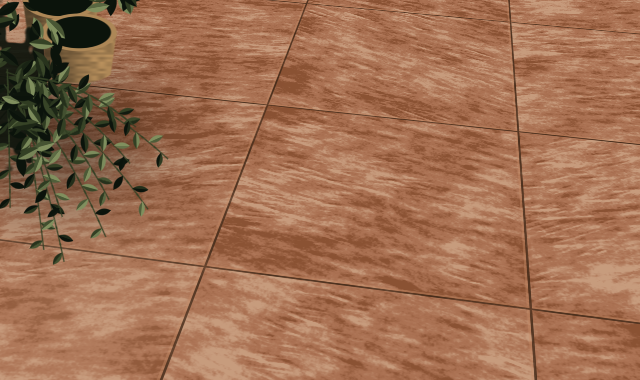
Write a Shadertoy shader that draws this texture.

```glsl
// Terracotta floor tiles in perspective, with a trailing potted plant at upper left.
// A homography maps the canvas to tile units; each tile gets its own brush
// direction, stains and scratches. Leaves are lens shapes along arching stems.

const vec3 CLAY_DARK = vec3(0.54, 0.32, 0.20);
const vec3 CLAY_MID = vec3(0.67, 0.445, 0.325);
const vec3 CLAY_LIGHT = vec3(0.78, 0.61, 0.49);
const vec3 GROUT = vec3(0.27, 0.17, 0.10);
const vec3 LEAF_DARK = vec3(0.045, 0.075, 0.045);
const vec3 LEAF_MID = vec3(0.20, 0.25, 0.14);
const vec3 LEAF_LIGHT = vec3(0.50, 0.56, 0.37);
const vec3 POT_CLAY = vec3(0.68, 0.53, 0.34);

float hash(vec2 p) { return fract(sin(dot(p, vec2(127.1, 311.7))) * 43758.5); }

mat2 rotation(float a) { return mat2(cos(a), sin(a), -sin(a), cos(a)); }

float noise(vec2 p) {
  vec2 i = floor(p), f = fract(p);
  f = f * f * (3.0 - 2.0 * f);
  return mix(mix(hash(i), hash(i + vec2(1, 0)), f.x),
             mix(hash(i + vec2(0, 1)), hash(i + 1.0), f.x), f.y);
}

float fbm(vec2 p) {
  float sum = 0.0, amp = 0.5;
  for (int i = 0; i < 5; i++) {
    sum += amp * noise(p);
    p = rotation(0.5) * p * 2.03 + 7.3;
    amp *= 0.5;
  }
  return sum / 0.97;
}

// Short raised strokes, lit on one side and shaded on the other
float scratches(vec2 s) {
  float crest = smoothstep(0.62, 0.92, noise(s));
  return crest - 0.65 * smoothstep(0.62, 0.92, noise(s + vec2(0.1, 0.75)));
}

// Mottled, brushed clay; the brush direction changes from tile to tile
vec3 clay(vec2 uv, vec2 id) {
  float angle = 0.42 * cos(2.4 * id.x) + 0.5 * (hash(id + 3.0) - 0.5);
  vec2 q = rotation(-angle) * uv + 17.0 * hash(id);
  vec2 warped = q + 0.1 * vec2(fbm(q * 5.0), fbm(q * 5.0 + 31.0));
  float stain = fbm(warped * vec2(4.0, 6.0)) - 0.5;
  float mottle = fbm(warped * vec2(15.0, 24.0) + 11.0) - 0.5;
  vec2 brush = q * vec2(11.0, 34.0);
  float relief = fbm(brush) - fbm(brush + vec2(0.25, 0.6));
  float patches = smoothstep(0.42, 0.62, fbm(q * 5.0 + 50.0));
  float strokes = scratches(q * vec2(9.0, 62.0))
                + 0.7 * scratches(rotation(0.3) * q * vec2(16.0, 85.0));
  float grain = noise(uv * 95.0) + noise(uv * 170.0) - 1.0;
  float tone = 0.505 + 0.62 * stain + 0.5 * mottle + 0.42 * relief + 0.11 * grain
             + 0.17 * strokes * (0.2 + patches) + 0.06 * (hash(id + 9.0) - 0.5);
  vec3 col = mix(CLAY_DARK, CLAY_MID, smoothstep(0.24, 0.5, tone));
  return mix(col, CLAY_LIGHT, smoothstep(0.48, 0.8, tone));
}

// Thin recessed joints with a pale worn lip on one side
vec3 tiledFloor(vec2 uv, vec2 aa) {
  vec2 offset = fract(uv + 0.5) - 0.5;
  vec2 lip = 1.0 - smoothstep(vec2(0.002), 0.004 + aa, abs(offset + 0.008));
  vec2 joint = 1.0 - smoothstep(0.0037 - aa, 0.0037 + aa, abs(offset));
  vec3 col = clay(uv, floor(uv));
  col = mix(col, CLAY_LIGHT * vec3(1.0, 0.9, 0.82), 0.4 * max(lip.x, lip.y));
  float depth = 0.72 + 0.25 * noise(uv * 14.0);
  return mix(col, GROUT, depth * max(joint.x, joint.y));
}

// Round pot seen from above: tapered wall, rim and dark opening
void addPot(inout vec3 col, vec2 p, vec2 center, float radius, float px) {
  vec2 q = (p - center) / radius;
  float aa = 1.2 * px / radius;
  float bow = 0.5 * sqrt(max(1.0 - q.x * q.x, 0.0));
  float wall = max(abs(q.x) - 1.0 + 0.14 * max(q.y, 0.0), max(-q.y, q.y - bow - 0.85));
  float shade = 0.5 + 0.45 * smoothstep(-0.9, 0.6, q.x);
  vec3 body = POT_CLAY * shade * (0.85 + 0.3 * noise(q * vec2(5.0, 16.0)));
  col = mix(col, body, 1.0 - smoothstep(-aa, aa, wall));
  float rim = length(q * vec2(1.0, 2.0));
  col = mix(col, POT_CLAY, 1.0 - smoothstep(1.0 - aa, 1.0 + aa, rim));
  col = mix(col, LEAF_DARK, 1.0 - smoothstep(0.85 - aa, 0.85 + aa, rim));
}

void addLeaf(inout vec3 col, vec2 p, vec2 center, float angle, float size, float tone, float px) {
  vec2 q = rotation(-angle) * (p - center) / size;
  float aa = 0.8 * px / size;
  float edge = abs(q.y) - 0.4 * (1.0 - q.x * q.x);
  float lit = tone + 0.26 * smoothstep(-aa, aa, -q.y) - 0.14;
  vec3 leaf = mix(LEAF_DARK, LEAF_MID, smoothstep(0.25, 0.65, lit));
  leaf = mix(leaf, LEAF_LIGHT, smoothstep(0.65, 0.98, lit));
  col = mix(col, leaf, 1.0 - smoothstep(-aa, aa, edge));
}

void addCluster(inout vec3 col, vec2 p, vec2 center, vec2 spread, int count, float px) {
  for (int i = 0; i < count; i++) {
    vec2 key = vec2(i, 5);
    float turn = 6.283 * hash(key), size = mix(0.02, 0.037, hash(key + 0.5));
    vec2 at = center + spread * sqrt(hash(key + 0.3)) * vec2(cos(turn), sin(turn));
    addLeaf(col, p, at, 6.283 * hash(key + 0.7), size, hash(key + 0.9), px);
  }
}

// Stems fan out, arch over and carry leaves on alternate sides
void addStems(inout vec3 col, vec2 p, float px) {
  for (int i = 0; i < 120; i++) {
    float k = float(i / 12), s = float(i % 12 + 1) / 12.0;
    float fan = mix(1.55, 0.35, k / 9.0), side = float(i % 2) * 2.0 - 1.0;
    vec2 root = vec2(0.07 * hash(vec2(k, 1)), 0.18 + 0.08 * hash(vec2(k, 2)));
    vec2 reach = mix(0.32, 0.48, hash(vec2(k, 3))) * vec2(cos(fan), sin(fan));
    vec2 at = root + reach * s + vec2(0.0, 0.14 * (s * s - s));
    float heading = atan(reach.y + 0.14 * (2.0 * s - 1.0), reach.x);
    float angle = heading + side * (0.7 + 0.7 * hash(vec2(s, k)));
    float size = mix(0.031, 0.02, s);
    vec2 q = abs(rotation(-heading) * (p - at));
    float twig = max(q.x - 0.024, q.y - 0.0015);
    col = mix(col, LEAF_MID, 1.0 - smoothstep(-px, px, twig));
    addLeaf(col, p, at + size * vec2(cos(angle), sin(angle)), angle, size, hash(vec2(k, s)), px);
  }
}

void mainImage(out vec4 fragColor, in vec2 fragCoord) {
  float px = 1.0 / iResolution.y;
  vec2 p = vec2(fragCoord.x, iResolution.y - fragCoord.y) * px;
  // Perspective: columns send tile axes and the tile origin to the canvas
  mat3 view = mat3(0.6132, 0.0583, -0.0344, -0.2879, 0.2648, -0.2289, 0.7039, 0.2763, 1.0);
  vec3 h = inverse(view) * vec3(p, 1.0);
  vec2 uv = h.xy / h.z;
  vec3 col = tiledFloor(uv, 0.5 * fwidth(uv));
  // Pale sheen at lower left, soft shade under the plant
  vec2 glow = p - vec2(0.2, 0.78), shade = (p - vec2(0.13, 0.36)) / vec2(0.34, 0.26);
  col = mix(col, CLAY_LIGHT, 0.25 * exp(-12.0 * dot(glow, glow)));
  col *= 1.0 - 0.42 * exp(-1.6 * dot(shade, shade));
  if (p.x < 0.55 && p.y < 0.75) {
    addPot(col, p, vec2(0.16, 0.0), 0.1, px);
    addPot(col, p, vec2(0.208, 0.085), 0.099, px);
    float thicket = length((p - vec2(0.02, 0.25)) / vec2(0.13, 0.22)) + 0.7 * noise(p * 38.0);
    col = mix(col, LEAF_DARK, 0.9 - 0.9 * smoothstep(1.05, 1.2, thicket));
    addStems(col, p, px);
    addCluster(col, p, vec2(0.03, 0.22), vec2(0.15, 0.24), 60, px);
    addCluster(col, p, vec2(0.29, 0.0), vec2(0.09, 0.04), 13, px);
  }
  fragColor = vec4(col, 1.0);
}
```
